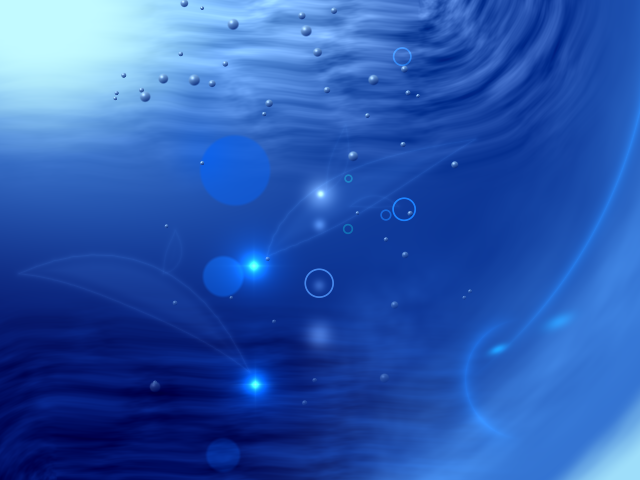
A WebGL 1 fragment shader for this background:

```glsl
precision highp float;
// Deep blue underwater scene: surface light, ripples, bubbles, lens flares and faint dolphins.
uniform vec2 u_resolution;

float hash(float n) { return fract(sin(n * 12.9898) * 43758.547); }

vec2 gradientAt(vec2 cell) {
  float a = 6.2832 * hash(dot(cell, vec2(1.0, 57.31)));
  return vec2(cos(a), sin(a));
}

float noise(vec2 p) {
  vec2 i = floor(p), f = fract(p), u = f * f * f * (f * (f * 6.0 - 15.0) + 10.0), e = vec2(1, 0);
  float low = mix(dot(gradientAt(i), f), dot(gradientAt(i + e), f - e), u.x);
  float high = mix(dot(gradientAt(i + e.yx), f - e.yx), dot(gradientAt(i + 1.0), f - 1.0), u.x);
  return mix(low, high, u.y);
}

float fbm(vec2 p) {
  float sum = 0.0, amp = 1.0;
  for (int i = 0; i < 4; i++) {
    sum += amp * noise(p);
    p = p * 1.9 + 7.3;
    amp *= 0.55;
  }
  return sum;
}

// Horizontal flow that bends around a pivot: x runs along the stream, y across it
vec2 bentFlow(float beyond, float along, float across) {
  float dx = max(beyond, 0.0);
  return vec2(along - dx + 0.25 * atan(dx, across), length(vec2(dx, across)));
}

float glow(vec2 p, vec2 c, float r) { vec2 q = (p - c) / r; return exp(-dot(q, q)); }
float disc(vec2 p, vec2 c, float r) { return smoothstep(r + 0.004, r - 0.004, length(p - c)); }
float ring(vec2 p, vec2 c, float r) { return smoothstep(0.003, 0.0005, abs(length(p - c) - r)); }

// Tapered translucent body along a quadratic curve
float ghost(vec2 p, vec2 a, vec2 b, vec2 c, float width) {
  float d = 1.0;
  vec2 from = a;
  for (int i = 1; i <= 14; i++) {
    float t = float(i) / 14.0;
    vec2 to = mix(mix(a, b, t), mix(b, c, t), t), s = to - from;
    float h = clamp(dot(p - from, s) / dot(s, s), 0.0, 1.0);
    d = min(d, length(p - from - s * h) - width * sin(3.1416 * (t + (h - 1.0) / 14.0)));
    from = to;
  }
  return 0.35 * smoothstep(0.004, -0.03, d) + 0.45 * exp(-abs(d) * 220.0);
}

// Blue glint with a small cross of rays
vec3 glint(vec2 p, vec2 c) {
  vec2 q = abs(p - c);
  float rays = exp(-q.x * 45.0 - q.y * 350.0) + exp(-q.y * 60.0 - q.x * 350.0);
  return vec3(0.0, 0.4, 0.75) * glow(p, c, 0.025) + vec3(0.0, 0.12, 0.25) * glow(p, c, 0.06)
    + vec3(0.3, 0.5, 0.4) * (glow(p, c, 0.009) + 0.4 * rays);
}

void main() {
  vec2 p = gl_FragCoord.xy / u_resolution * vec2(4.0 / 3.0, 1.0);

  // Water depth and the great curved sweep on the right
  vec3 col = mix(vec3(0.0, 0.05, 0.38), vec3(0.03, 0.19, 0.57), smoothstep(0.1, 0.6, p.y + 0.25 * p.x - 0.1));
  vec2 q = p - vec2(0.35, 1.0);
  float sweep = length(q), turn = atan(q.x, -q.y);
  float streak = fbm(vec2(turn * 2.5, sweep * 9.0));
  float side = smoothstep(0.3, 1.05, p.x);
  col = mix(col, vec3(0.2, 0.45, 0.82), side * smoothstep(0.75, 1.2, sweep + 0.05 * streak));
  col += vec3(0.07, 0.1, 0.1) * side * exp(-pow((sweep - 1.13) / 0.07, 2.0)) * (0.7 + streak);
  col += vec3(0.02, 0.14, 0.2) * smoothstep(0.95, 1.2, p.x) * exp(-abs(sweep - 1.01) * 110.0);
  col = mix(col, vec3(0.62, 0.87, 0.98), side * smoothstep(1.27, 1.36, sweep + 0.02 * streak));
  float hook = abs(length(p - vec2(1.095, 0.21)) - 0.125);
  col += vec3(0.01, 0.12, 0.2) * exp(-hook * 70.0) * smoothstep(1.1, 0.99, p.x);

  // Surface light from the upper left
  float wash = glow(p * vec2(0.6, 1.0), vec2(0.06, 0.98), 0.38);
  col = mix(col, vec3(0.42, 0.69, 1.0), wash);
  col += vec3(0.18, 0.18, 0.12) * glow(p * vec2(0.5, 1.0), vec2(0.29, 0.98), 0.13);

  // Ripples under the surface and near the floor
  vec2 flow = bentFlow(p.x - 0.87, p.x, 1.04 - p.y);
  float ripple = fbm(flow * vec2(5.0, 32.0) + 0.6 * noise(p * 7.0));
  float mask = smoothstep(0.6, 0.93, p.y) * smoothstep(0.1, 0.65, p.x) * smoothstep(1.3, 1.08, p.x);
  col += vec3(0.24, 0.25, 0.23) * (ripple + 0.15) * mask;
  col += 0.05 * ripple * smoothstep(0.55, 0.75, p.y) * smoothstep(1.2, 0.9, p.x);
  flow = bentFlow(0.12 - p.x, -p.x, p.y + 0.03);
  ripple = fbm(flow * vec2(4.0, 30.0) + 0.5 * noise(p * 6.0));
  col += vec3(0.03, 0.11, 0.19) * ripple * smoothstep(0.42, 0.2, p.y) * smoothstep(1.15, 0.6, p.x);
  vec2 core = (p - vec2(0.08, 0.98)) * vec2(0.85, 1.1);
  col = mix(col, vec3(0.76, 0.98, 1.0), smoothstep(0.37, 0.09, length(core) + 0.02 * ripple));

  // Drifting haze
  float haze = glow(p, vec2(0.85, 0.36), 0.09) + glow(p, vec2(0.73, 0.25), 0.1) + glow(p, vec2(0.8, 0.05), 0.15);
  col += vec3(0.06, 0.1, 0.12) * haze * (0.7 + fbm(p * 6.0));

  // Two dolphins with their fins
  float body = ghost(p, vec2(0.04, 0.43), vec2(0.32, 0.475), vec2(0.52, 0.225), 0.048);
  body += 0.5 * ghost(p, vec2(0.34, 0.43), vec2(0.37, 0.46), vec2(0.365, 0.52), 0.016);
  body += ghost(p, vec2(0.556, 0.465), vec2(0.647, 0.583), vec2(0.99, 0.71), 0.045);
  body += 0.5 * ghost(p, vec2(0.68, 0.6), vec2(0.71, 0.65), vec2(0.72, 0.74), 0.018);
  body += 0.6 * ghost(p, vec2(0.73, 0.57), vec2(0.78, 0.59), vec2(0.83, 0.57), 0.012);
  col += vec3(0.1, 0.15, 0.17) * body;

  // Lens flares: discs, rings and glints
  col = mix(col, vec3(0.04, 0.38, 0.93), 0.55 * disc(p, vec2(0.49, 0.645), 0.073) + 0.35 * glow(p, vec2(0.42, 0.68), 0.06));
  col += vec3(0.0, 0.11, 0.2) * (disc(p, vec2(0.465, 0.424), 0.042) + 0.7 * disc(p, vec2(0.465, 0.052), 0.035));
  col += vec3(0.22, 0.32, 0.34) * ring(p, vec2(0.665, 0.41), 0.029);
  col += vec3(0.05, 0.28, 0.4) * (ring(p, vec2(0.842, 0.564), 0.023) + 0.6 * ring(p, vec2(0.804, 0.552), 0.01) + 0.6 * ring(p, vec2(0.838, 0.882), 0.018));
  col += vec3(0.0, 0.2, 0.1) * (ring(p, vec2(0.725, 0.523), 0.009) + ring(p, vec2(0.726, 0.628), 0.007));
  col += glint(p, vec2(0.529, 0.446)) + glint(p, vec2(0.532, 0.199));
  col += vec3(0.3, 0.33, 0.3) * (glow(p, vec2(0.668, 0.596), 0.03) + 1.4 * glow(p, vec2(0.668, 0.596), 0.007));
  col += vec3(0.22, 0.27, 0.28) * (glow(p, vec2(0.665, 0.302), 0.026) + glow(p, vec2(0.666, 0.531), 0.012) + 0.7 * glow(p, vec2(0.665, 0.405), 0.012));
  vec2 slant = mat2(0.9, -0.4, 0.4, 0.9) * (p - vec2(1.037, 0.272)) * vec2(0.6, 1.4);
  col += vec3(0.0, 0.3, 0.32) * (glow(slant, vec2(0.0), 0.011) + 0.6 * glow(slant, vec2(0.082, 0.002), 0.018));

  // Bubbles, denser toward the surface
  for (int i = 0; i < 46; i++) {
    float n = float(i) + 3.0;
    vec2 c = vec2(mix(0.24, 1.0, hash(n)), 1.0 - 0.85 * pow(hash(n + 71.0), 1.4));
    float r = mix(0.004, 0.012, pow(hash(n + 143.0), 2.0));
    vec2 b = (p - c) / r;
    float lit = clamp(0.45 + dot(b, vec2(-0.25, 0.5)), 0.0, 1.0);
    vec3 shell = mix(vec3(0.04, 0.17, 0.48), vec3(0.58, 0.78, 0.96), lit) + 0.4 * glow(b, vec2(-0.3, 0.35), 0.3);
    col = mix(col, shell, smoothstep(1.15, 0.75, length(b)) * mix(0.3, 0.85, smoothstep(0.2, 0.7, c.y)));
  }
  gl_FragColor = vec4(clamp(col, 0.0, 1.0), 1.0);
}
```
